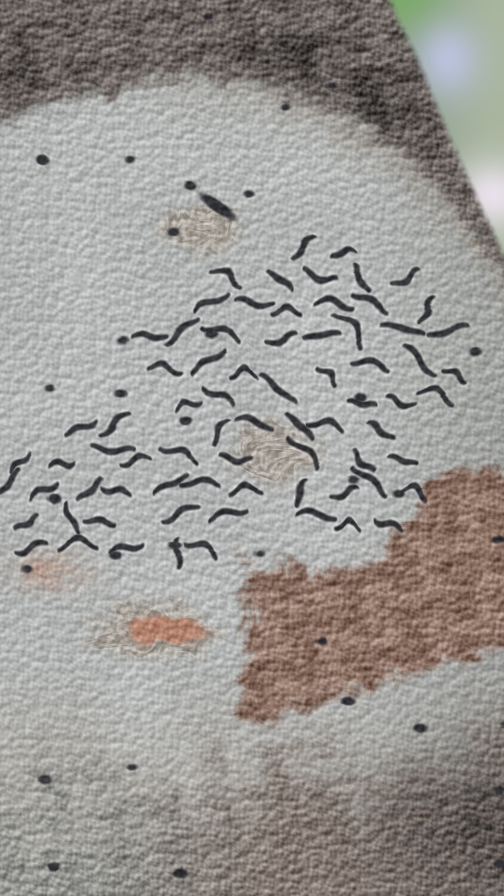
A Shadertoy shader for this texture:

```glsl
// Pale lichen crust on a curved tree trunk, with dark script-like strokes.
// Layered sines bend the patch borders, cellular noise gives the lit grain,
// and a jittered brick grid scatters the strokes inside a few ellipses.
const vec3 LICHEN = vec3(0.70, 0.71, 0.705);
const vec3 SHADE = vec3(0.57, 0.575, 0.56);
const vec3 BARK = vec3(0.43, 0.40, 0.385);
const vec3 BARK_DARK = vec3(0.24, 0.225, 0.22);
const vec3 RUST = vec3(0.54, 0.425, 0.375);
const vec3 LOW_BARK = vec3(0.52, 0.475, 0.45);
const vec3 WOUND = vec3(0.70, 0.48, 0.39);
const vec3 SCAR = vec3(0.65, 0.62, 0.585);
const vec3 INK = vec3(0.17, 0.17, 0.19);
const vec2 CELL = vec2(0.083, 0.060);
const float STROKE_WIDTH = 0.0068;
const float GRAIN = 0.27;

vec2 hash2(vec2 p) {
    return fract(sin(vec2(dot(p, vec2(127.1, 311.7)), dot(p, vec2(269.5, 183.3)))) * 43758.5);
}

// Folded sines, roughly -1 to 1
float waves(vec2 p) {
    float sum = 0.0, amp = 0.5;
    for (int i = 0; i < 5; i++) {
        p = mat2(0.8, 0.6, -0.6, 0.8) * p * 1.7 + 1.3;
        p += 0.7 * sin(p.yx);
        sum += amp * sin(p.x + 1.2 * sin(p.y));
        amp *= 0.6;
    }
    return sum;
}

// Distance to the nearest cell point
float cellular(vec2 p) {
    vec2 id = floor(p), f = fract(p);
    float d = 2.0;
    for (int n = 0; n < 9; n++) {
        vec2 o = vec2(n % 3, n / 3) - 1.0;
        d = min(d, length(o + hash2(id + o) - f));
    }
    return d;
}

float crust(vec2 p) {
    return 0.6 * cellular(p * vec2(42.0, 58.0)) + 0.4 * cellular(p * 105.0);
}

float ellipse(vec2 p, float x, float y, float rx, float ry) {
    return length((p - vec2(x, y)) / vec2(rx, ry));
}

// Soft elliptical spot
float spot(vec2 p, float x, float y, float rx, float ry) {
    float r = ellipse(p, x, y, rx, ry);
    return exp(-r * r);
}

// Strokes grow where this is below 1
float colony(vec2 c) {
    float d = min(ellipse(c, 0.60, 1.06, 0.31, 0.23), ellipse(c, 0.23, 0.80, 0.30, 0.155));
    d = min(d, ellipse(c, 0.70, 0.81, 0.17, 0.085));
    return max(d, 2.0 - ellipse(c, 0.54, 0.88, 0.055, 0.04));
}

// Distance to the nearest bent stroke
float strokes(vec2 p) {
    float d = 1.0;
    for (int n = 0; n < 9; n++) {
        float row = floor(p.y / CELL.y) + float(n / 3 - 1);
        float shift = 0.5 * mod(row, 2.0);
        vec2 id = vec2(floor(p.x / CELL.x - shift) + float(n % 3 - 1), row);
        vec2 h = hash2(id + 7.0), k = hash2(id + 43.0);
        vec2 c = (id + vec2(shift, 0.0) + 0.5 + 0.55 * (h - 0.5)) * CELL;
        if (colony(c) > 1.0 || k.y < 0.06) continue;
        float a = mix(0.45, -0.55, smoothstep(0.1, 0.8, c.x)) + 1.1 * (k.x - 0.5);
        a += 1.2 * step(0.87, h.x);
        vec2 q = mat2(cos(a), -sin(a), sin(a), cos(a)) * (p - c);
        float len = mix(0.023, 0.043, h.y), t = q.x / len;
        q.y -= 0.010 * (k.y - 0.25) * cos(2.4 * t) + 0.005 * sin(3.2 * t + 6.0 * h.x);
        float width = max(STROKE_WIDTH * (1.0 - 0.35 * t * t), 0.003);
        d = min(d, length(vec2(max(abs(q.x) - len, 0.0), q.y)) - width);
    }
    return d;
}

// Blends a wrinkled scar into a colour, r is 1 at its rim
vec3 scar(vec3 col, float r, float bend) {
    r += 0.22 * bend;
    return mix(col, SCAR + 0.09 * sin(17.0 * r + 2.0 * bend), 0.8 * smoothstep(1.15, 0.65, r));
}

vec3 backdrop(vec2 p) {
    vec3 col = mix(vec3(0.57, 0.63, 0.57), vec3(0.66, 0.71, 0.62), smoothstep(0.8, 1.0, p.x));
    col = mix(col, vec3(0.49, 0.66, 0.42), spot(p, 0.80, 1.78, 0.09, 0.07));
    col = mix(col, vec3(0.73, 0.76, 0.86), spot(p, 0.89, 1.66, 0.065, 0.075));
    return mix(col, vec3(0.91, 0.88, 0.92), spot(p, 0.98, 1.39, 0.08, 0.07));
}

void mainImage(out vec4 fragColor, in vec2 fragCoord) {
    vec2 p = fragCoord / iResolution.x;
    float soft = max(0.0035, 1.0 / iResolution.x);
    float broad = waves(p * 6.0), fine = waves(p * vec2(24.0, 32.0));
    float relief = crust(p + vec2(-0.004, 0.006)) - crust(p);
    // Lichen, dimmer where the trunk turns away
    vec3 col = mix(LICHEN, SHADE, 0.6 * smoothstep(0.65, 1.05, p.x + 0.05 * broad)) + 0.02 * broad;
    col = mix(col, SCAR, 0.5 * smoothstep(0.48, 0.2, p.y + 0.06 * broad));
    // Lower bark and its dark corner
    float lower = smoothstep(0.10, -0.12, p.y - 0.17 - 0.12 * p.x + 0.07 * broad + 0.05 * fine);
    col = mix(col, mix(SHADE, LOW_BARK, smoothstep(0.1, 0.6, p.x)), lower);
    col = mix(col, BARK_DARK, spot(p, 1.02, 0.14, 0.25, 0.16) * (0.65 + 0.4 * fine));
    // Rust patch
    float rim = max(p.y - 0.65 - 0.18 * smoothstep(0.68, 0.92, p.x), 0.195 + 0.32 * p.x - p.y);
    rim = max(rim, 0.495 - p.x) + 0.025 * broad + 0.022 * fine;
    float rust = smoothstep(0.025, -0.02, rim);
    col = mix(col, RUST + 0.06 * fine, 0.93 * rust);
    // Upper bark with a tan fringe
    float x = p.x - 0.46;
    rim = p.y - 1.61 + (x < 0.0 ? 0.38 : 1.3) * x * x + 0.018 * broad + 0.02 * fine;
    float bark = smoothstep(-0.02, 0.035, rim);
    col = mix(col, SCAR - 0.06, 0.6 * smoothstep(-0.10, 0.0, rim) * smoothstep(0.2, 0.7, p.x));
    float gloom = spot(p, 0.57, 1.67, 0.10, 0.05) + spot(p, 0.75, 1.56, 0.08, 0.09);
    gloom += 0.6 * spot(p, 0.0, 1.63, 0.13, 0.08);
    col = mix(col, mix(BARK, BARK_DARK, clamp(0.8 * gloom - 0.35 * fine, 0.0, 1.0)), bark);
    // Pink stain, scars and open wound
    col = mix(col, WOUND, 0.5 * spot(p, 0.10, 0.645, 0.07, 0.035) * (0.8 + 0.5 * fine));
    col = scar(col, ellipse(p, 0.40, 1.325, 0.085, 0.055), fine);
    col = scar(col, ellipse(p, 0.54, 0.88, 0.095, 0.07), fine);
    col = scar(col, ellipse(p, 0.30, 0.525, 0.14, 0.065), fine);
    col = mix(col, WOUND, 0.85 * smoothstep(1.1, 0.6, ellipse(p, 0.33, 0.53, 0.08, 0.035) + 0.3 * fine));
    // Lit grain, rougher on bark
    float rough = max(max(bark, lower), 0.8 * rust);
    col += GRAIN * (1.0 + 0.5 * rough) * relief + 0.04 * rough * fine;
    // Strokes with a pale lip, a slit and stray specks
    float ink = strokes(p + 0.0025 * vec2(fine, broad));
    col += 0.05 * smoothstep(0.010, 0.002, ink);
    vec2 s = mat2(0.82, 0.57, -0.57, 0.82) * (p - vec2(0.432, 1.368));
    ink = min(ink, 0.011 * (ellipse(s, 0.0, 0.0, 0.042, 0.011) - 1.0));
    vec2 g = p / 0.15, h = hash2(floor(g) + 5.0);
    float speck = length((fract(g) - 0.2 - 0.6 * h) * vec2(0.10, 0.15)) - 0.008 + 0.003 * fine;
    ink = min(ink, speck + step(0.35, fract(h.x * 7.0 + h.y)));
    col = mix(col, INK + 0.15 * relief, 0.95 * smoothstep(soft, -soft, ink));
    // Blurred surroundings beyond the trunk
    float edge = p.x - 0.765 - 0.46 * (1.778 - p.y) + 0.008 * broad;
    col = mix(col, backdrop(p), smoothstep(-0.010, 0.014, edge));
    fragColor = vec4(clamp(col, 0.0, 1.0), 1.0);
}
```
